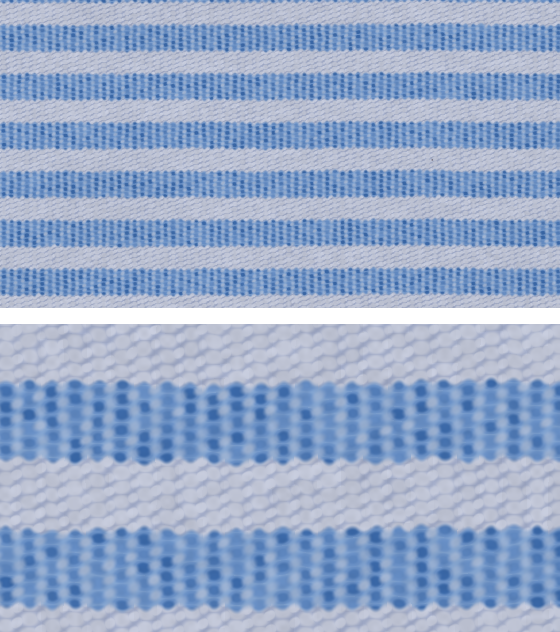
Top, the full canvas; bottom, a detail of the centre.
A Shadertoy shader for this texture:

```glsl
// Woven cotton with horizontal blue and pale stripes, ribbed threads and light flecks.

#define STRIPES 6.31       // stripe periods per canvas height
#define STRIPE_PHASE 0.543 // centre of the lowest blue stripe, in periods
#define BLUE_HALF 0.262    // half width of a blue stripe, in periods
#define RIBS 40.0          // ribs per canvas height (about 72 across)
#define ROWS 63.1          // thread rows per canvas height
#define WANDER 0.005       // slow drift of the threads
#define WEAR 0.40          // variation from knot to knot
#define SLANT 0.45         // tilt of the flecks

const vec3 PALE       = vec3(0.75, 0.77, 0.835);
const vec3 PALE_SHADE = vec3(0.61, 0.65, 0.765);
const vec3 BLUE_LIGHT = vec3(0.53, 0.655, 0.82);
const vec3 BLUE_MID   = vec3(0.41, 0.56, 0.77);
const vec3 BLUE_DEEP  = vec3(0.22, 0.40, 0.65);
const vec3 SPECK      = vec3(0.38, 0.36, 0.42);

float hash(vec2 p) {
    vec3 q = fract(vec3(p.xyx) * 0.1031);
    q += dot(q, q.yzx + 33.33);
    return fract((q.x + q.y) * q.z);
}

float noise(vec2 p) {
    vec2 i = floor(p), f = fract(p);
    f = f * f * (3.0 - 2.0 * f);
    return mix(mix(hash(i), hash(i + vec2(1, 0)), f.x),
               mix(hash(i + vec2(0, 1)), hash(i + vec2(1, 1)), f.x), f.y);
}

// Cell coordinates with every other column shifted by half a row.
vec2 staggered(vec2 grid, out vec2 id) {
    grid.y += 0.5 * mod(floor(grid.x), 2.0);
    id = floor(grid);
    return fract(grid) - 0.5;
}

// Soft filled ellipse, 1 in the middle and 0 outside.
float blob(vec2 p, vec2 radius) {
    return 1.0 - smoothstep(0.3, 1.15, length(p / radius));
}

// Rare small specks of dirt, one chance per coarse cell.
float specks(vec2 p) {
    vec2 grid = p * 9.0, id = floor(grid);
    vec2 centre = 0.25 + 0.5 * vec2(hash(id + 3.1), hash(id + 8.7));
    float radius = mix(0.025, 0.05, hash(id + 5.3));
    float present = step(0.975, hash(id + 21.0));
    return present * blob(fract(grid) - centre, vec2(radius));
}

void mainImage(out vec4 fragColor, in vec2 fragCoord) {
    vec2 uv = fragCoord / iResolution.y;

    // Threads drift slowly and wobble slightly
    vec2 p = uv;
    p.y += WANDER * (noise(vec2(uv.x * 5.0, 2.0)) - 0.5);
    p += 0.7 * WANDER * (vec2(noise(uv * 40.0), noise(uv * 40.0 + 40.0)) - 0.5);

    // Rib knots, and tilted flecks in the gaps between ribs
    vec2 knotId, fleckId;
    vec2 grid = p * vec2(RIBS, ROWS);
    vec2 knotPos = staggered(grid, knotId);
    vec2 fleckPos = staggered(grid + vec2(0.5, 0.25), fleckId);
    float knotRandom = hash(knotId);
    float fleckRandom = hash(fleckId + 70.0);
    fleckPos.x += 0.12 * (fleckRandom - 0.5);
    fleckPos.y -= SLANT * fleckPos.x;
    float knot = blob(knotPos, vec2(0.47, 0.60));
    float fleck = blob(fleckPos, vec2(0.36, 0.42)) * mix(0.5, 1.0, fleckRandom);

    // Stripe mask with scalloped, uneven edges
    float fromCentre = abs(fract(p.y * STRIPES - STRIPE_PHASE + 0.5) - 0.5);
    float scallop = 0.016 * cos(6.2832 * knotPos.x);
    float edgeId = floor(p.y * STRIPES * 2.0);
    float ragged = 0.025 * (hash(vec2(knotId.x, edgeId)) - 0.5);
    float soft = 0.015 + STRIPES / iResolution.y;
    float blueMask = 1.0 - smoothstep(-soft, soft,
                     fromCentre - BLUE_HALF - scallop - ragged);

    // Blue yarn: mid blue gaps, deep knots, separate pale flecks
    float mottle = noise(grid * vec2(0.9, 0.6)) - 0.5;
    float depth = 0.10 + knot * (0.52 + WEAR * (knotRandom - 0.5)) + 0.16 * mottle;
    vec3 blue = mix(BLUE_LIGHT, BLUE_MID, smoothstep(0.0, 0.40, depth));
    blue = mix(blue, BLUE_DEEP, smoothstep(0.36, 0.84, depth));
    blue = mix(blue, mix(BLUE_LIGHT, PALE, 0.6), 0.85 * fleck);

    // Pale yarn: the same weave as soft low bumps
    float raised = max(0.75 * knot, fleck) + 0.2 * mottle;
    vec3 pale = mix(PALE_SHADE, PALE, smoothstep(-0.15, 0.60, raised));
    pale *= 1.0 + 0.1 * WEAR * (knotRandom - 0.5) + 0.03 * fleck;

    // Combine, then add broad shading, fine fibre grain and specks
    vec3 color = mix(pale, blue, blueMask);
    color *= 0.985 + 0.02 * (noise(uv * 3.0) - 0.5) + 0.05 * (noise(uv * 160.0) - 0.5);
    color = mix(color, SPECK, 0.7 * specks(uv));
    fragColor = vec4(color, 1.0);
}
```
